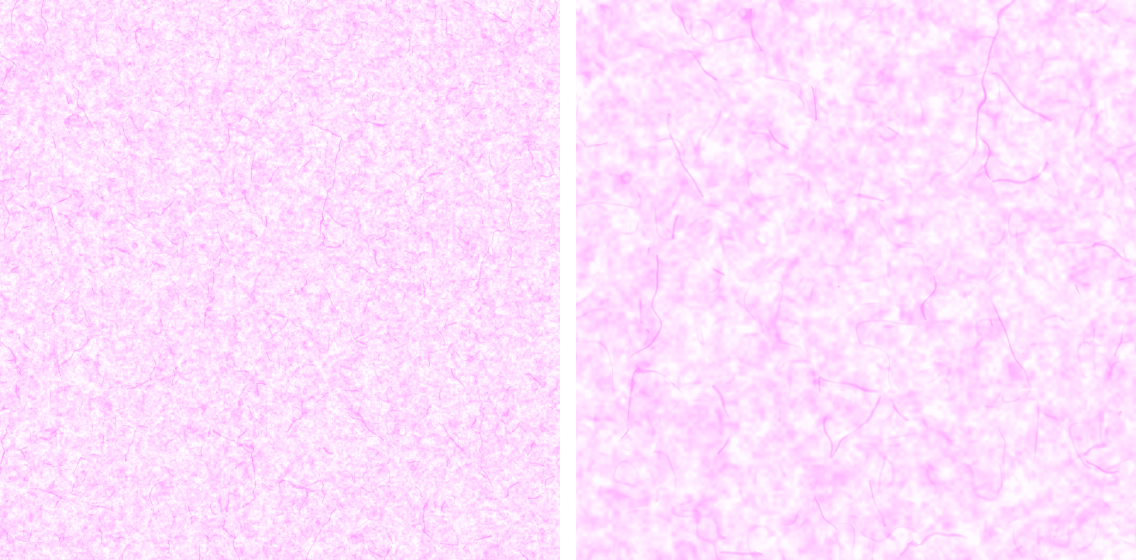
Left, the full canvas; right, a detail of the centre.
Reproduce this texture procedurally as a WebGL 2 fragment shader.

```glsl
#version 300 es
precision highp float;
// Pale pink weathered plaster: crisp fine mottling, flecks, hairline cracks and small pits.

uniform vec2 u_resolution;
out vec4 fragColor;

const float BASE_GREEN = 0.885;                // mean tone; red and blue stay full
const vec2 GREEN_RANGE = vec2(0.64, 0.98);
const float WARP_SIZE = 0.010;                 // slow wander of grain and cracks
const float JITTER_SIZE = 0.006;               // sharp kinks
const float FLECK_CELLS = 88.0;
const float FLECK_DEPTH = 0.14;
const float CREASE_DEPTH = 0.085;
const float CRACK_HALF_WIDTH = 0.0009;
const vec2 LONG_CRACK_CELLS = vec2(13.0, 9.0);
const vec2 SHORT_CRACK_CELLS = vec2(33.0, 29.0);
const float CRACK_DEPTH = 0.16;
const float PIT_CELLS = 10.0;
const float PIT_SHARE = 0.30;
const float PIT_DEPTH = 0.11;

float hash(vec2 p) {
    vec3 q = fract(p.xyx * vec3(0.1031, 0.1030, 0.0973));
    q += dot(q, q.yzx + 33.33);
    return fract((q.x + q.y) * q.z);
}

vec2 hash2(vec2 p) {
    return vec2(hash(p), hash(p + vec2(57.3, 113.7)));
}

float noise(vec2 p) {
    vec2 cell = floor(p);
    vec2 f = fract(p);
    f = f * f * (3.0 - 2.0 * f);
    float low = mix(hash(cell), hash(cell + vec2(1, 0)), f.x);
    float high = mix(hash(cell + vec2(0, 1)), hash(cell + vec2(1, 1)), f.x);
    return mix(low, high, f.y);
}

// Centred random offset that varies smoothly
vec2 bend(vec2 p) {
    return vec2(noise(p), noise(p + 87.0)) - 0.5;
}

// Sum of centred noise layers, mostly fine specks over faint clouds
float grain(vec2 p, vec2 warped) {
    float g = 0.012 * (noise(p * 9.0) - 0.5);
    g += 0.018 * (noise(p * 29.0 + 7.1) - 0.5);
    g += 0.060 * (noise(warped * 71.0 + 19.4) - 0.5);
    g += 0.125 * (noise(warped * 127.0 + 31.8) - 0.5);
    g += 0.125 * (noise(p * 229.0 + 43.2) - 0.5);
    return g + 0.090 * (noise(p * 397.0 + 5.6) - 0.5);
}

// Short dark and pale slivers at random angles, one per cell
float flecks(vec2 p) {
    vec2 q = p * FLECK_CELLS;
    float sum = 0.0;
    for (int y = -1; y <= 1; y++)
    for (int x = -1; x <= 1; x++) {
        vec2 id = floor(q) + vec2(x, y);
        vec2 r = id + hash2(id) - q;
        float angle = 6.2832 * hash(id + 17.0);
        vec2 axis = vec2(cos(angle), sin(angle));
        vec2 local = vec2(dot(r, axis), dot(r, vec2(-axis.y, axis.x)));
        float shape = 1.0 - smoothstep(0.4, 1.0, length(local * vec2(2.2, 6.5)));
        sum += shape * (hash(id + 41.0) - 0.45);
    }
    return sum;
}

// Thin curved lines along the middle level of a noise field, in small patches
float creases(vec2 p, float scale, float pixel) {
    float level = abs(noise(p * scale + 61.0) - 0.5);
    float line = 1.0 - smoothstep(0.0, scale * (0.0010 + 0.8 * pixel), level);
    return line * smoothstep(0.50, 0.75, noise(p * scale * 1.1 + 13.0));
}

// A share of cellular borders, fading in and out along their length
float cracks(vec2 p, vec2 cells, float share, float pixel) {
    vec2 q = p * cells + 5.0;
    vec2 first = vec2(8.0), second = first, firstId = vec2(0.0), secondId = firstId;
    for (int y = -1; y <= 1; y++)
    for (int x = -1; x <= 1; x++) {
        vec2 id = floor(q) + vec2(x, y);
        vec2 r = id + hash2(id) - q;
        if (dot(r, r) < dot(first, first)) {
            second = first; secondId = firstId; first = r; firstId = id;
        } else if (dot(r, r) < dot(second, second)) { second = r; secondId = id; }
    }
    float d = dot(first + second, normalize(second - first)) / (cells.x + cells.y);
    float line = 1.0 - smoothstep(0.0, CRACK_HALF_WIDTH + pixel, d);
    float fade = smoothstep(0.25, 0.60, noise(q * 2.3 + 71.0));
    return line * fade * step(hash(firstId + secondId + 11.0), share);
}

// Sparse dark rings with a soft stain around them
float pits(vec2 p, float pixel) {
    vec2 cell = floor(p * PIT_CELLS);
    float d = length(p - (cell + 0.3 + 0.4 * hash2(cell + 3.0)) / PIT_CELLS);
    float radius = mix(0.001, 0.004, hash(cell + 29.0));
    float ring = 1.0 - smoothstep(0.0, 0.0016 + pixel, abs(d - radius));
    return (ring + 0.45 * exp(-d * d / 0.0001)) * step(hash(cell + 91.0), PIT_SHARE);
}

void main() {
    float pixel = 1.0 / min(u_resolution.x, u_resolution.y);
    vec2 p = gl_FragCoord.xy * pixel;
    vec2 warped = p + WARP_SIZE * bend(p * 43.0);
    vec2 kinked = warped + JITTER_SIZE * bend(p * 97.0 + 23.0);
    float green = BASE_GREEN + grain(p, kinked) - FLECK_DEPTH * flecks(warped);
    green -= CREASE_DEPTH * (creases(kinked, 47.0, pixel) + creases(warped, 83.0, pixel));
    green -= CRACK_DEPTH * cracks(kinked, LONG_CRACK_CELLS, 0.25, pixel);
    green -= CRACK_DEPTH * cracks(kinked, SHORT_CRACK_CELLS, 0.18, pixel);
    green -= PIT_DEPTH * pits(p, pixel);
    fragColor = vec4(1.0, clamp(green, GREEN_RANGE.x, GREEN_RANGE.y), 1.0, 1.0);
}
```
